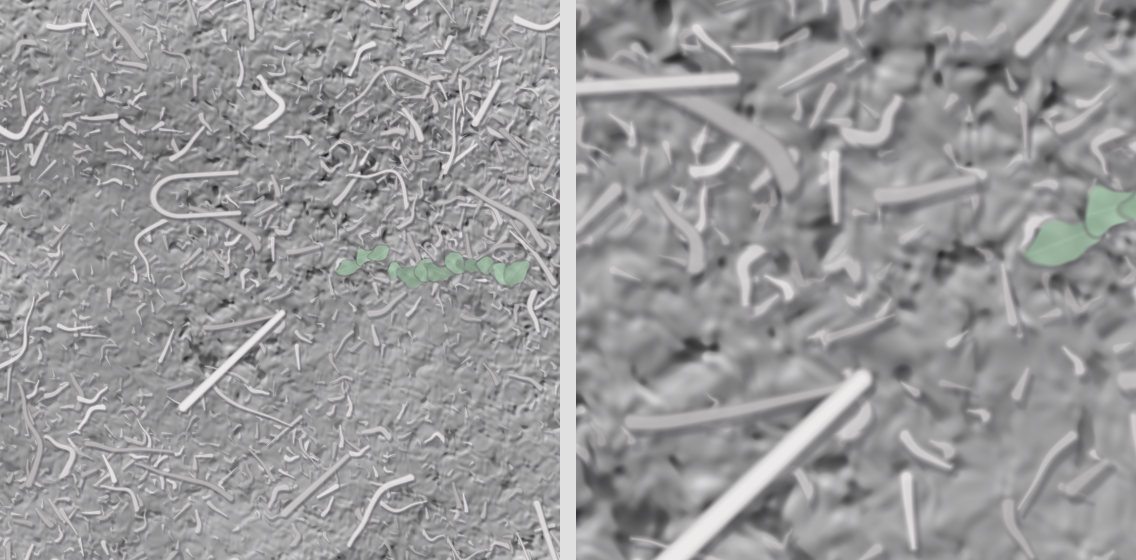
Left, the full canvas; right, a detail of the centre.
Give the GLSL for this texture, as a Shadertoy shader.

```glsl
// Dry grey soil littered with pale straw, with a short row of green seedlings.

const vec3 SOIL = vec3(0.597, 0.594, 0.599);
const vec3 STRAW_DULL = vec3(0.72, 0.71, 0.71);
const vec3 STRAW_BRIGHT = vec3(0.95, 0.94, 0.94);
const vec3 SHADOW = vec3(0.38, 0.375, 0.39);
const vec3 LEAF = vec3(0.62, 0.735, 0.64);
const vec2 SHADOW_SHIFT = vec2(-0.003, 0.005);
const float SOFTNESS = 0.0021;

float hash(vec2 p) {
    return fract(sin(dot(p, vec2(127.1, 311.7))) * 43758.5453);
}

float noise(vec2 p) {
    vec2 cell = floor(p), f = fract(p);
    f = f * f * (3.0 - 2.0 * f);
    return mix(mix(hash(cell), hash(cell + vec2(1, 0)), f.x),
               mix(hash(cell + vec2(0, 1)), hash(cell + vec2(1, 1)), f.x), f.y);
}

vec2 rotate(vec2 v, float angle) {
    float c = cos(angle), s = sin(angle);
    return vec2(c * v.x + s * v.y, c * v.y - s * v.x);
}

// Warped crumbs of three sizes
float soilHeight(vec2 p) {
    vec2 w = p + 0.014 * vec2(noise(p * 45.0), noise(p * 45.0 + 31.0));
    return 0.44 * noise(rotate(w, 0.5) * 38.0)
         + 0.34 * noise(rotate(w, 1.2) * 75.0)
         + 0.22 * noise(rotate(w, 2.1) * 140.0);
}

vec3 soilColor(vec2 p) {
    float height = soilHeight(p);
    float relief = height - soilHeight(p + vec2(-0.003, 0.006));
    float rough = mix(0.6, 1.15, smoothstep(0.25, 0.7, noise(p * 5.0 + 3.0)));
    float crack = smoothstep(0.40, 0.22, height);
    float patches = noise(p * 4.0 + 11.0) + 0.7 * noise(p * 11.0 + 5.0) - 0.85;
    vec2 hollow = (p - vec2(0.05, 0.76)) / vec2(0.30, 0.12);
    float damp = 0.06 * exp(-dot(hollow, hollow));
    return SOIL + 0.11 * patches - damp + rough * (0.66 * relief - 0.17 * crack);
}

// Distance to a tapering strand bent into a parabola with a slight wave
float strandDistance(vec2 v, float angle, float halfLength, float bend) {
    vec2 q = rotate(v, angle);
    float t = clamp(q.x / halfLength, -1.0, 1.0);
    float curve = bend * halfLength * (t * t - 0.4 + 0.3 * sin(4.0 * t));
    float slope = bend * (2.0 * t + 1.2 * cos(4.0 * t));
    vec2 offset = q - vec2(t * halfLength, curve);
    float taper = 0.0011 * t;
    return length(vec2(offset.x, offset.y * inversesqrt(1.0 + slope * slope))) + taper;
}

// Open hairpin: a half ellipse on the left with two straight arms
float hairpinDistance(vec2 v, float radius, float arm) {
    float bow = abs(length(vec2(0.7 * min(v.x, 0.0), v.y)) - radius);
    return length(vec2(bow, max(v.x - arm, 0.0)));
}

float coverage(float dist, float halfWidth) {
    return 1.0 - smoothstep(-SOFTNESS, SOFTNESS, dist - halfWidth);
}

vec3 paintStraw(vec3 color, float dist, float shadowDist, float halfWidth, float tone, float opacity) {
    color = mix(color, SHADOW, 0.6 * opacity * coverage(shadowDist, halfWidth));
    float core = 1.0 - 0.14 * smoothstep(0.3, 1.1, dist / halfWidth);
    vec3 straw = mix(STRAW_DULL, STRAW_BRIGHT, tone) * core;
    return mix(color, straw, opacity * coverage(dist, halfWidth));
}

// Straw lies in clumps, thicker at the upper right and along the seedling row
float strawDensity(vec2 p) {
    vec2 heap = (p - vec2(0.80, 0.68)) / vec2(0.20, 0.22);
    float row = exp(-pow((p.y - 0.52) / 0.06, 2.0));
    float clump = smoothstep(0.25, 0.8, noise(p * 5.0 + 20.0));
    return 0.14 + 0.45 * clump + 0.5 * exp(-dot(heap, heap)) + 0.2 * row;
}

// One random strand per grid cell
vec3 scatterStraw(vec3 color, vec2 p, float cells, float reach, float halfWidth, float opacity) {
    for (int j = -1; j <= 1; j++)
    for (int i = -1; i <= 1; i++) {
        vec2 cell = floor(p * cells) + vec2(i, j);
        vec2 seed = cell + cells * 1.7;
        vec2 center = (cell + vec2(hash(seed), hash(seed + 5.3))) / cells;
        if (hash(seed + 9.1) > strawDensity(center)) continue;
        float angle = 6.2832 * hash(seed + 13.7);
        float halfLength = reach * mix(0.35, 1.0, hash(seed + 17.9)) / cells;
        float bend = 0.8 * pow(hash(seed + 23.3), 3.0);
        float width = halfWidth * mix(0.6, 1.4, hash(seed + 29.1));
        vec2 v = p + 0.006 * (noise(p * 24.0) - 0.5) - center;
        float dist = strandDistance(v, angle, halfLength, bend);
        float shadowDist = strandDistance(v + SHADOW_SHIFT, angle, halfLength, bend);
        color = paintStraw(color, dist, shadowDist, width, hash(seed + 37.7), opacity);
    }
    return color;
}

// Ragged leaves tumbled along a row
vec3 paintSeedlings(vec3 color, vec2 p) {
    for (int i = 0; i < 12; i++) {
        vec2 seed = vec2(i, 4.0);
        vec2 center = vec2(0.625 + 0.027 * float(i), 0.53 + 0.045 * (hash(seed) - 0.5));
        vec2 q = rotate(p - center, 6.2832 * hash(seed + 2.0));
        float size = mix(0.012, 0.020, hash(seed + 8.0));
        float dist = length(q / vec2(1.2, 0.85)) - size + 0.016 * (noise(p * 70.0) - 0.5);
        float vein = coverage(abs(q.y), 0.0005);
        float mottle = 0.12 * (noise(p * 90.0 + 7.0) - 0.5);
        vec3 leaf = LEAF * mix(0.86, 1.07, hash(seed + 6.0)) + 0.05 * vein + mottle;
        color = mix(color, SHADOW, 0.35 * coverage(dist, 0.004));
        color = mix(color, leaf, 0.9 * coverage(dist, 0.0));
    }
    return color;
}

void mainImage(out vec4 fragColor, in vec2 fragCoord) {
    vec2 p = fragCoord / iResolution.y;
    vec3 color = soilColor(p);

    // Litter from fine chaff to long stalks
    color = scatterStraw(color, p, 55.0, 0.50, 0.0021, 0.60);
    color = scatterStraw(color, p, 28.0, 0.62, 0.0029, 0.80);
    color = scatterStraw(color, p, 14.0, 0.60, 0.0037, 0.90);
    color = paintSeedlings(color, p);
    color = scatterStraw(color, p, 7.0, 0.65, 0.0043, 0.90);

    // A looped stalk and one thick straight stick
    vec2 loop = rotate(p - vec2(0.325, 0.65), 0.06);
    color = paintStraw(color, hairpinDistance(loop, 0.036, 0.10),
                       hairpinDistance(loop + SHADOW_SHIFT, 0.036, 0.10), 0.0042, 0.7, 0.9);
    vec2 stick = p - vec2(0.415, 0.357);
    color = paintStraw(color, strandDistance(stick, 0.76, 0.122, 0.0),
                       strandDistance(stick + SHADOW_SHIFT, 0.76, 0.122, 0.0), 0.0072, 0.9, 1.0);

    fragColor = vec4(color, 1.0);
}
```
